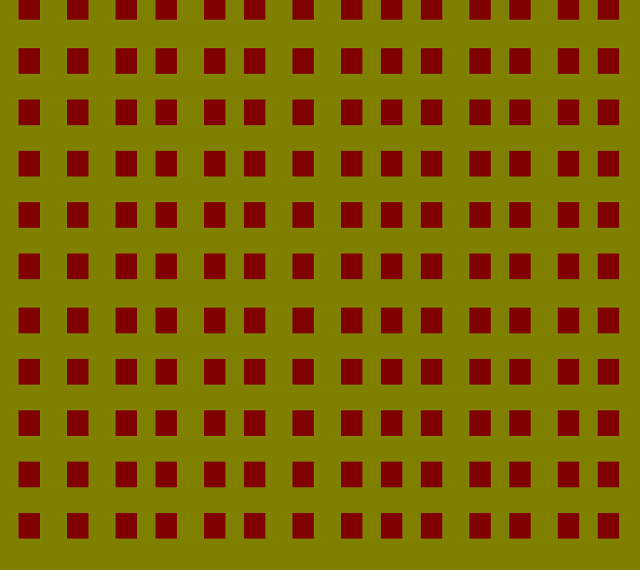
Reproduce this pattern procedurally as a WebGL 1 fragment shader.

```glsl
precision highp float;

uniform vec2 u_resolution;

// Lengths are fractions of the canvas width
const vec3 OLIVE = vec3(0.502, 0.502, 0.0);
const vec3 MAROON = vec3(0.502, 0.0, 0.0);
const vec3 RIM_TINT = vec3(0.0, 0.03, 0.0);
const vec2 HALF_SIZE = vec2(0.0168, 0.0201);
const vec2 FIRST_CENTRE = vec2(0.0457, 0.0691);
const float WIDE_STEP = 0.0758;
const float NARROW_STEP = 0.0624;
const float NARROW_MASK = 5524.0; // bit k set: narrow step after column k
const float ROW_STEP = 0.0802;
const float GROUP_GAP = 0.0044;   // extra space after each group of rows
const float ROWS_PER_GROUP = 5.0;
const float RIM_WIDTH = 0.002;
const int COLUMNS = 14;
const int ROWS = 11;

// Distance to the nearest column centre, with steps chosen by the mask bits
float columnDistance(float x) {
  float centre = FIRST_CENTRE.x;
  float bits = NARROW_MASK;
  float nearest = 1.0;
  for (int i = 0; i < COLUMNS; i++) {
    nearest = min(nearest, abs(x - centre));
    float isNarrow = step(0.5, mod(bits, 2.0));
    centre += mix(WIDE_STEP, NARROW_STEP, isNarrow);
    bits = floor(bits * 0.5);
  }
  return nearest;
}

// Distance to the nearest row centre, counted from the bottom
float rowDistance(float y) {
  float nearest = 1.0;
  for (int i = 0; i < ROWS; i++) {
    float row = float(i);
    float group = floor((row + 0.5) / ROWS_PER_GROUP);
    float centre = FIRST_CENTRE.y + row * ROW_STEP + group * GROUP_GAP;
    nearest = min(nearest, abs(y - centre));
  }
  return nearest;
}

// Antialiased coverage of a rectangle
float rectangleCoverage(vec2 offset, vec2 halfSize, float pixel) {
  vec2 inside = clamp((halfSize - offset) / pixel + 0.5, 0.0, 1.0);
  return inside.x * inside.y;
}

void main() {
  float pixel = 1.0 / u_resolution.x;
  vec2 p = gl_FragCoord.xy * pixel;
  vec2 offset = vec2(columnDistance(p.x), rowDistance(p.y));

  float block = rectangleCoverage(offset, HALF_SIZE, pixel);
  float rim = rectangleCoverage(offset, HALF_SIZE + RIM_WIDTH, pixel);

  // Faint light rim around each block
  vec3 ground = OLIVE + RIM_TINT * rim;
  gl_FragColor = vec4(mix(ground, MAROON, block), 1.0);
}
```
